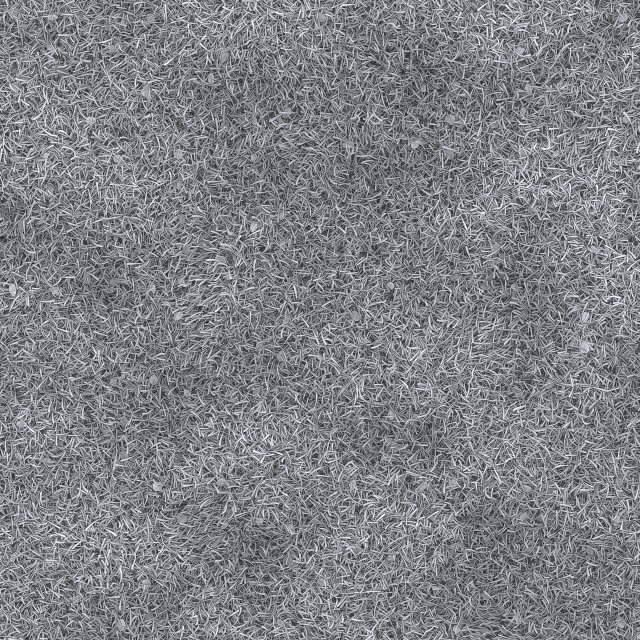
This texture is drawn by a Shadertoy shader. Its source:

```glsl
// Dense mat of dry grey grass blades with a few small fallen leaves.

// Integer hash: three random values in 0..1 per lattice point
vec3 hash3(ivec3 cell) {
    uvec3 v = uvec3(cell) * 1664525u + 1013904223u;
    v.x += v.y * v.z; v.y += v.z * v.x; v.z += v.x * v.y;
    v ^= v >> 16u;
    v.x += v.y * v.z; v.y += v.z * v.x; v.z += v.x * v.y;
    return vec3(v >> 8u) / 16777216.0;
}

float valueNoise(vec2 p, int seed) {
    ivec2 i = ivec2(floor(p));
    vec2 f = fract(p);
    f = f * f * (3.0 - 2.0 * f);
    float a = hash3(ivec3(i, seed)).x;
    float b = hash3(ivec3(i + ivec2(1, 0), seed)).x;
    float c = hash3(ivec3(i + ivec2(0, 1), seed)).x;
    float d = hash3(ivec3(i + ivec2(1, 1), seed)).x;
    return mix(mix(a, b, f.x), mix(c, d, f.x), f.y);
}

vec2 rotate(vec2 p, float angle) {
    float c = cos(angle), s = sin(angle);
    return vec2(c * p.x + s * p.y, c * p.y - s * p.x);
}

// Paints one layer of curved, tapered blades over the tone below
float paintBlades(float tone, vec2 uv, int layer, float height, float flow, float spread, float px) {
    const float cells = 64.0;
    ivec2 home = ivec2(floor(uv * cells));
    for (int y = -1; y <= 1; y++)
    for (int x = -1; x <= 1; x++) {
        ivec2 cell = home + ivec2(x, y);
        vec3 place = hash3(ivec3(cell, layer * 2 + 100));
        vec3 form = hash3(ivec3(cell, layer * 2 + 101));
        float halfLength = mix(0.006, 0.0138, form.x);
        vec2 q = rotate(uv - (vec2(cell) + place.xy) / cells, flow + (place.z - 0.5) * 6.283 * spread);
        float along = q.x / halfLength;
        q.y += (form.y - 0.5) * 0.005 * (along * along - 0.3);
        float taper = along * 0.5 + 0.5;
        float halfWidth = mix(0.0008, 0.0016, fract(form.y * 7.0)) * (1.0 - 0.7 * taper * taper);
        float ends = clamp((halfLength - abs(q.x)) / px + 0.5, 0.0, 1.0);
        float edge = abs(q.y) - halfWidth;

        // Soft contact shadow, then the blade with one brighter side
        tone *= 1.0 - 0.26 * ends * (1.0 - smoothstep(0.0, 0.0018, edge));
        float bladeTone = mix(0.38, 0.76, height) + (form.z - 0.5) * 0.25
                        + 0.05 * clamp(q.y / halfWidth, -1.0, 1.0) - 0.04 * along;
        tone = mix(tone, bladeTone, ends * clamp(0.5 - edge / px, 0.0, 1.0));
    }
    return tone;
}

// Paints sparse rounded leaves with an uneven rim and a faint vein
float paintLeaves(float tone, vec2 uv, float amount, float px) {
    const float cells = 19.0;
    ivec2 cell = ivec2(floor(uv * cells));
    vec3 place = hash3(ivec3(cell, 51));
    vec3 form = hash3(ivec3(cell, 52));
    if (place.z > amount) return tone;
    vec2 q = uv - (vec2(cell) + 0.27 + 0.46 * place.xy) / cells;
    q = rotate(q, form.x * 6.283);
    q.y *= mix(1.2, 1.9, form.y);
    float radius = mix(0.006, 0.0095, form.z);
    float edge = length(q) - radius + 0.003 * (valueNoise(uv * 260.0, 53) - 0.5);
    tone *= 1.0 - 0.3 * (1.0 - smoothstep(0.0, 0.0025, edge));
    float leafTone = mix(0.54, 0.76, fract(form.x * 9.0)) + 7.0 * q.y
                   + 0.1 * (valueNoise(uv * 330.0, 54) - 0.5)
                   + 0.06 * smoothstep(-0.002, 0.0, edge)
                   - 0.08 * (1.0 - smoothstep(0.0003, 0.0012, abs(q.y)));
    return mix(tone, leafTone, clamp(0.5 - edge / px, 0.0, 1.0));
}

void mainImage(out vec4 fragColor, in vec2 fragCoord) {
    vec2 uv = fragCoord / iResolution.y;
    float px = 1.0 / iResolution.y;

    // Broad patches of brightness, lie and combing of the grass
    float patches = 0.5 * valueNoise(uv * vec2(5.0, 7.0), 1)
                  + 0.3 * valueNoise(uv * vec2(12.0, 15.0), 2)
                  + 0.2 * valueNoise(uv * 31.0, 3);
    float flow = 0.2 + 3.0 * (valueNoise(uv * 4.0, 4) - 0.5);
    float spread = mix(1.0, 0.3, smoothstep(0.6, 0.9, valueNoise(uv * 6.5 + 3.0, 5)));

    // Dark ground, then blades from the deepest to the topmost
    float tone = 0.2 + 0.16 * valueNoise(uv * 240.0, 6);
    const int layers = 14;
    for (int i = 0; i < layers; i++) {
        if (i == layers - 2) tone = paintLeaves(tone, uv, 0.75 - 0.7 * patches, px);
        tone = paintBlades(tone, uv, i, float(i) / float(layers - 1), flow, spread, px);
    }
    tone *= 1.0 + 0.4 * (patches - 0.5);

    // Cool grey tint
    fragColor = vec4(clamp(tone * vec3(1.0, 1.003, 1.035) + vec3(0.0, 0.0, 0.008), 0.0, 1.0), 1.0);
}
```
